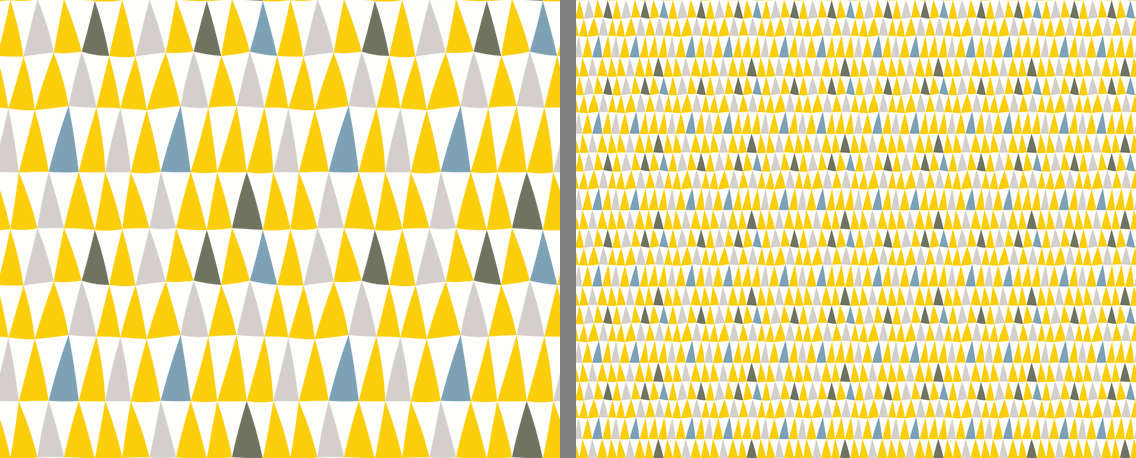
Left: one tile. Right: repeated 3 by 3.
A WebGL 2 fragment shader for this pattern:

```glsl
#version 300 es
precision highp float;
// Rows of hand-cut tall triangles in yellow, grey, blue and olive on white.

uniform vec2 u_resolution;
out vec4 fragColor;

const vec2 TILES = vec2(2.0);
const int COLUMNS = 10;
const int ROWS = 4;

const vec3 WHITE = vec3(0.996, 0.995, 0.993);
const vec3 INKS[4] = vec3[4](
    vec3(0.980, 0.808, 0.045),   // yellow
    vec3(0.832, 0.812, 0.792),   // grey
    vec3(0.490, 0.630, 0.708),   // blue
    vec3(0.440, 0.450, 0.378));  // olive

// Each row has a four-triangle motif, run twice, and a two-triangle tail.
const int TINTS[24] = int[24](
    0, 1, 0, 3,  0, 2,
    0, 0, 1, 0,  1, 0,
    1, 0, 2, 0,  0, 0,
    0, 1, 0, 0,  3, 0);

// Lines between rows: height in the tile, shift in columns, uneven cutting.
const vec4 LEVEL = vec4(0.0, 0.236, 0.473, 0.751);
const vec4 SHIFT = vec4(0.346, 0.888, 0.370, 0.740);
const vec4 NUDGE[4] = vec4[4](
    vec4(0.02, -0.01, -0.06, 0.04), vec4(-0.05, 0.03, 0.03, 0.01),
    vec4(-0.07, -0.13, 0.08, 0.07), vec4(-0.07, 0.0, 0.07, 0.02));
const vec4 DROP[4] = vec4[4](
    vec4(0.0, -0.003, -0.004, 0.004), vec4(0.011, -0.006, -0.011, 0.008),
    vec4(0.0, 0.008, -0.010, -0.003), vec4(0.002, -0.001, 0.0, 0.001));

float hash(vec2 p) {
    return fract(sin(dot(p, vec2(127.1, 311.7))) * 43758.5453);
}

int wrap(int i, int period) {
    return (i + 4 * period) % period;
}

// Point where triangles of neighbouring rows touch.
vec2 knot(int line, int column) {
    int row = wrap(line, ROWS);
    int c = wrap(column, COLUMNS);
    int k = c < 8 ? c % 4 : c - 6;
    float tile = float((line - row) / ROWS);
    return vec2(float(column) + SHIFT[row] + NUDGE[row][k],
                tile + LEVEL[row] + DROP[row][k]);
}

float cover(float signedDistance, float pixel) {
    return clamp(signedDistance / pixel + 0.5, 0.0, 1.0);
}

// Triangle with its apex up, gently bowed sides and a bowed base.
float triangle(vec2 p, vec2 apex, vec2 left, vec2 right, vec3 bow, vec2 pixel) {
    float t = clamp((p.x - left.x) / (right.x - left.x), 0.0, 1.0);
    float base = mix(left.y, right.y, t) + bow.z * 4.0 * t * (1.0 - t);
    float v = clamp((p.y - apex.y) / (base - apex.y), 0.0, 1.0);
    float bulge = 4.0 * v * (1.0 - v);
    float leftEdge = mix(apex.x, left.x, v) - bow.x * bulge;
    float rightEdge = mix(apex.x, right.x, v) + bow.y * bulge;
    float sides = cover(min(p.x - leftEdge, rightEdge - p.x), pixel.x);
    return sides * cover(base - p.y, pixel.y) * cover(p.y - apex.y, pixel.y);
}

void main() {
    // Tile space: x counts columns, y runs down from the top.
    vec2 uv = gl_FragCoord.xy / u_resolution;
    vec2 scale = vec2(float(COLUMNS), 1.0);
    vec2 p = fract(vec2(uv.x, 1.0 - uv.y) * TILES) * scale;
    vec2 pixel = 1.2 * TILES * scale / u_resolution;

    vec3 color = WHITE;
    for (int line = -1; line <= ROWS; line++) {
        int row = wrap(line, ROWS);
        int first = int(floor(p.x - SHIFT[row]));
        for (int column = first; column <= first + 1; column++) {
            int c = wrap(column, COLUMNS);
            int leftColumn = column - 1 + row % 2;
            vec2 id = vec2(float(c), float(row));
            vec3 bow = vec3(mix(-0.015, 0.04, hash(id)),
                            mix(0.01, 0.06, hash(id + 17.0)),
                            mix(-0.002, 0.006, hash(id + 41.0)));
            float shape = triangle(p, knot(line, column),
                                   knot(line + 1, leftColumn),
                                   knot(line + 1, leftColumn + 1), bow, pixel);
            int slot = c < 8 ? c % 4 : c - 4;
            color = mix(color, INKS[TINTS[row * 6 + slot]], shape);
        }
    }
    fragColor = vec4(color, 1.0);
}
```
